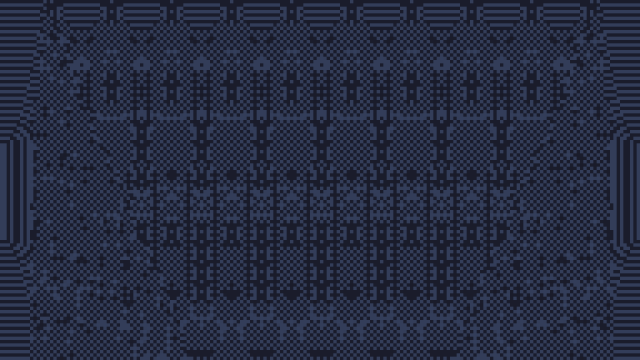
Give the GLSL for this pattern, as a WebGL 1 fragment shader.

```glsl
precision highp float;
uniform vec2 u_resolution;

const vec2 GRID = vec2(192.0, 108.0);
const vec3 INK = vec3(0.10, 0.11, 0.17);
const vec3 SLATE = vec3(0.20, 0.24, 0.35);

float hash(vec2 p) {
  return fract(sin(dot(p, vec2(41.3, 289.1))) * 9173.7);
}

float within(float v, float low, float high) {
  return step(low, v) * step(v, high);
}

// Soft raised spot used to shift the share of dark cells
float spot(vec2 p, vec2 center, vec2 radius) {
  vec2 d = (p - center) / radius;
  return exp(-dot(d, d));
}

// Mix of checkerboard and noise, dark where it falls below the density
float weave(vec2 cell, vec2 seed, float density) {
  float checker = mod(cell.x + cell.y, 2.0);
  return step(0.55 * checker + 0.45 * hash(seed), density);
}

// Dark column with light holes and short side rungs
float ladder(float d, float row) {
  float core = step(d, 0.5) * step(0.5, mod(row, 3.0));
  float rails = within(d, 0.5, 1.5);
  float rungs = within(d, 1.5, 2.5) * step(mod(row, 6.0), 1.5);
  return max(core, max(rails, rungs));
}

// Repeating motif: p is the distance from a pillar, 9 is the bay center
float motif(float p, float row) {
  vec2 q = vec2(p, row);
  float bay = 9.0 - p;
  float density = 0.44;
  density += 0.40 * spot(q, vec2(6.0, 11.5), vec2(2.5, 3.5));
  density -= 0.30 * spot(q, vec2(9.0, 16.5), vec2(5.0, 2.5));
  density += 0.35 * spot(q, vec2(0.0, 27.0), vec2(2.5, 4.0));
  density += 0.25 * spot(q, vec2(9.0, 27.0), vec2(2.0, 3.0));
  density -= 0.20 * spot(q, vec2(7.0, 34.5), vec2(4.0, 3.0));
  density += 0.30 * spot(q, vec2(0.0, 41.0), vec2(2.0, 3.0));
  density += 0.40 * spot(q, vec2(0.0, 52.5), vec2(2.0, 2.0));
  density -= 0.15 * spot(q, vec2(4.0, 60.0), vec2(8.0, 5.0));
  density += 0.35 * spot(q, vec2(0.0, 87.0), vec2(3.0, 4.0));
  density -= 0.15 * spot(q, vec2(4.0, 97.0), vec2(9.0, 4.0));
  density += 0.30 * spot(q, vec2(9.0, 106.0), vec2(5.0, 3.0));
  float dark = weave(q, q, density);

  // Stripes at the top, parted by the pillars
  float stripes = step(row, 8.0) * step(3.0 + 0.3 * row, p);
  dark = mix(dark, mod(row + 1.0, 2.0), stripes);

  // Thin walls and ladders
  float wall = within(p, 6.5, 7.5) * within(row, 22.0, 50.0);
  wall = max(wall, within(p, 4.5, 5.5) * within(row, 51.0, 88.0));
  dark = max(dark, wall);
  float bayLadder = within(row, 36.0, 47.0) + within(row, 51.0, 55.0)
    + within(row, 67.0, 90.0);
  dark = mix(dark, ladder(bay, row), bayLadder * step(bay, 2.5));
  float pillarLadder = within(row, 0.0, 6.0) + within(row, 22.0, 30.0)
    + within(row, 67.0, 73.0);
  return mix(dark, ladder(p, row), pillarLadder * step(p, 2.5));
}

// Bent bands that run level at the border and upright beside it
float bentBands(float d, float row) {
  float upright = max(abs(row - 57.0) - 14.0, 0.0);
  float field = length(vec2(d * 0.75, upright));
  return step(0.5, fract(field * 0.5));
}

// Irregular upright dashes
float streaks(float u, float row) {
  float segment = floor((row + 5.0 * hash(vec2(u, 3.0))) / 5.0);
  float density = 0.30 + 0.40 * hash(vec2(u, segment));
  return weave(vec2(u, row), vec2(u, row), density);
}

float darkCell(vec2 cell) {
  float u = abs(cell.x - 96.0);
  float row = cell.y;
  float d = 96.0 - u;
  float p = abs(mod(u, 18.0) - 9.0);
  float jitter = 4.0 * (hash(vec2(floor(row / 3.0), 8.0)) - 0.5);
  float front = 13.0 + 0.41 * row + jitter;
  float bandEdge = 12.0 - 0.04 * row + 0.5 * jitter;
  float dark = mix(streaks(u, row), motif(p, row), step(front, d));
  return mix(dark, bentBands(d, row), step(d, bandEdge));
}

void main() {
  // Average a 3 by 3 set of samples for smooth cell edges
  float dark = 0.0;
  for (int i = 0; i < 3; i++) {
    for (int j = 0; j < 3; j++) {
      vec2 offset = (vec2(float(i), float(j)) - 1.0) / 3.0;
      vec2 uv = (gl_FragCoord.xy + offset) / u_resolution;
      dark += darkCell(floor(vec2(uv.x, 1.0 - uv.y) * GRID));
    }
  }
  gl_FragColor = vec4(mix(SLATE, INK, dark / 9.0), 1.0);
}
```
